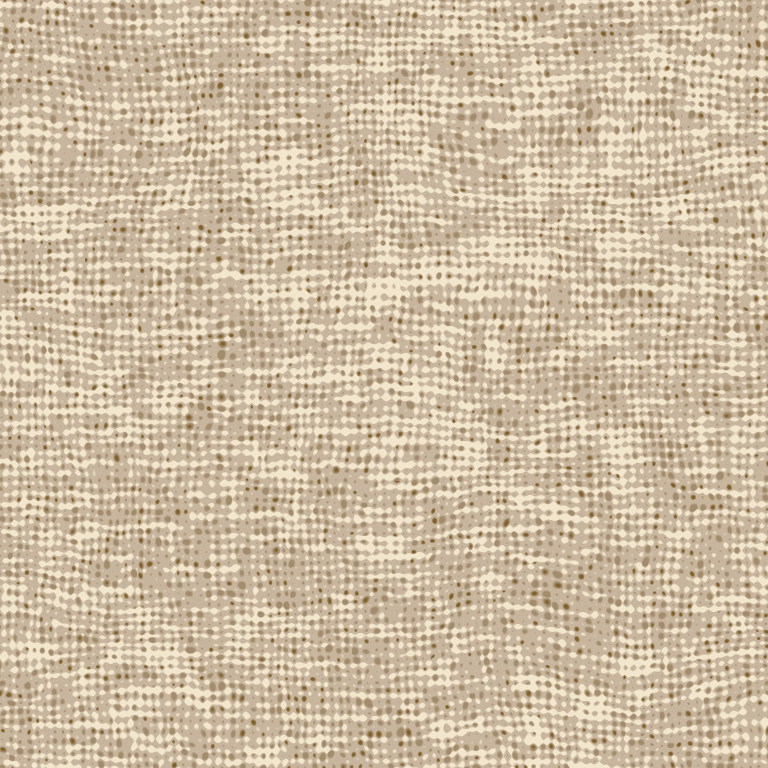
This texture is drawn by a Shadertoy shader. Its source:

```glsl
// Coarse linen weave: cream raised threads over tan cloth with dark gaps

const float TAU = 6.2831853;
const vec2 THREADS = vec2(82.0, 75.0);

const vec3 CLOTH = vec3(0.78, 0.71, 0.62);
const vec3 CREAM = vec3(0.95, 0.90, 0.80);
const vec3 SHADE = vec3(0.64, 0.55, 0.42);
const vec3 PIT = vec3(0.51, 0.38, 0.16);

float hash(vec2 p) {
    return fract(sin(dot(p, vec2(127.1, 311.7))) * 43758.5453);
}

// Smooth value noise from -1 to 1
float noise(vec2 p) {
    vec2 cell = floor(p);
    vec2 f = fract(p);
    f = f * f * (3.0 - 2.0 * f);
    float low = mix(hash(cell), hash(cell + vec2(1.0, 0.0)), f.x);
    float high = mix(hash(cell + vec2(0.0, 1.0)), hash(cell + 1.0), f.x);
    return 2.0 * mix(low, high, f.y) - 1.0;
}

// Linear ramp from 0 to 1, centred on zero
float edge(float value, float halfWidth) {
    return clamp(0.5 + 0.5 * value / halfWidth, 0.0, 1.0);
}

// Thread coordinates, wavering slowly and then bent a little at each crossing
vec2 weaveCoords(vec2 uv) {
    vec2 p = uv * THREADS;
    p += 0.8 * vec2(noise(uv * vec2(9.0, 6.0)), noise(uv * vec2(6.0, 9.0) + 31.0));
    p += 0.22 * vec2(noise(p * 0.7 + 57.0), noise(p * 0.7 + 83.0));
    return p;
}

// Slubs: long raised stretches, stronger along the horizontal threads
float slubs(vec2 p) {
    float across = noise(p * vec2(0.32, 1.0) + 11.0);
    float upright = noise(p * vec2(1.0, 0.35) + 43.0);
    return 0.62 * across + 0.42 * upright;
}

// Round dot in one gap; the radius is in thread spacings
float gapDot(vec2 p, vec2 cell, float radius) {
    vec2 jitter = vec2(hash(cell + 5.3), hash(cell + 9.7)) - 0.5;
    vec2 offset = p - cell - 0.5 - 0.2 * jitter;
    return edge(radius - length(offset), 0.09) * step(0.0, radius);
}

void mainImage(out vec4 fragColor, in vec2 fragCoord) {
    vec2 uv = fragCoord / iResolution.y;
    vec2 p = weaveCoords(uv);
    vec2 cell = floor(p);

    // Broad uneven wear, a little paler left of the middle
    float wear = 0.6 * noise(uv * 4.0 + 3.0) + 0.4 * noise(uv * 11.0 + 19.0);
    wear += 0.5 * exp(-9.0 * dot(uv - vec2(0.3, 0.5), uv - vec2(0.3, 0.5))) - 0.15;

    // Raised cream parts: crossings, joined where the slubs run
    float relief = dot(cos(TAU * p), vec2(0.43, 0.57));
    float slub = slubs(p);
    float fine = noise(p * 1.7 + 71.0);
    float height = relief + slub + 0.4 * fine + 0.3 * wear;
    vec3 color = mix(CLOTH, CREAM, edge(height - 0.29, 0.24));

    // Shaded gaps of varied size, smaller where threads are raised
    float gapRadius = 0.33 * hash(cell + 2.1) + 0.07 * fine - 0.1 * slub - 0.04 * wear;
    color = mix(color, SHADE, gapDot(p, cell, gapRadius));

    // Deep pits in a few of the gaps
    float pitChance = 0.13 - 0.10 * wear;
    float isPit = step(hash(cell + 17.9), pitChance);
    float pitRadius = mix(0.12, 0.21, hash(cell + 23.3)) - 0.08 * slub;
    color = mix(color, PIT, isPit * gapDot(p, cell, pitRadius));

    fragColor = vec4(color, 1.0);
}
```
